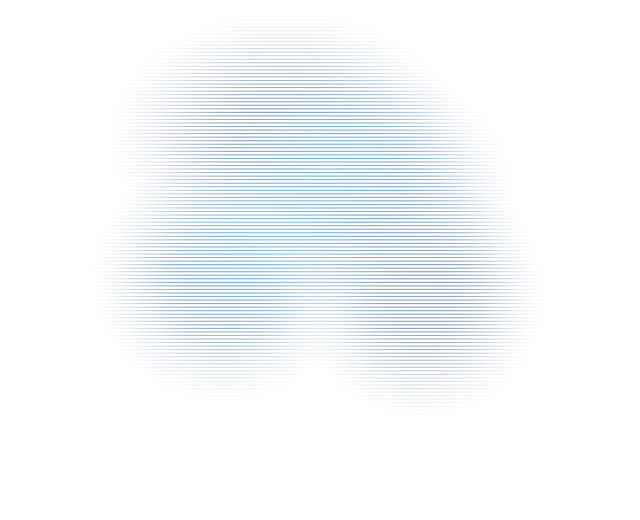
This background is drawn by a Shadertoy shader. Its source:

```glsl
// Fine horizontal blue lines fading through a soft cloud of overlapping blobs on white.

const vec3 PAPER = vec3(1.0);
const vec3 SLATE = vec3(0.33, 0.46, 0.61);
const vec3 STEEL = vec3(0.22, 0.48, 0.79);
const vec3 AZURE = vec3(0.15, 0.59, 1.00);

const float LINE_PERIOD = 0.00681;
const float LINE_WIDTH = 0.0017;
const float LINE_ANCHOR = 0.66133;
const float INK_STRENGTH = 0.86;
const float FILTER_PIXELS = 1.15;

// Soft ellipse: 1 in the core, 0 at the given radii
float softBlob(vec2 p, vec2 center, vec2 radii) {
    return smoothstep(1.0, 0.2, length((p - center) / radii));
}

// Smooth union of two opacities
float screen(float a, float b) {
    return 1.0 - (1.0 - a) * (1.0 - b);
}

// Gaussian glow around a segment
float segmentGlow(vec2 p, vec2 a, vec2 b, float radius) {
    vec2 ab = b - a;
    float t = clamp(dot(p - a, ab) / dot(ab, ab), 0.0, 1.0);
    float d = length(p - a - ab * t) / radius;
    return exp(-d * d);
}

// Share of a filter window of the given height covered by repeated lines
float lineCoverage(float y, float window) {
    float d = mod(y - LINE_ANCHOR + 0.5 * LINE_PERIOD, LINE_PERIOD) - 0.5 * LINE_PERIOD;
    float halfLine = 0.5 * LINE_WIDTH;
    float top = min(halfLine, d + 0.5 * window);
    float bottom = max(-halfLine, d - 0.5 * window);
    return clamp((top - bottom) / window, 0.0, 1.0);
}

// Cloud of one upper, one middle and two lower lobes
float cloudMask(vec2 p) {
    float upper = softBlob(p, vec2(0.445, 0.735), vec2(0.295, 0.262));
    float middle = softBlob(p, vec2(0.560, 0.630), vec2(0.262, 0.262));
    float left = softBlob(p, vec2(0.350, 0.465), vec2(0.222, 0.255));
    float right = softBlob(p, vec2(0.658, 0.435), vec2(0.208, 0.258));
    return screen(screen(upper, middle), screen(left, right));
}

// Slate rim, steel body and a diagonal azure heart
vec3 inkColor(vec2 p) {
    float body = segmentGlow(p, vec2(0.42, 0.48), vec2(0.62, 0.66), 0.20);
    float heart = segmentGlow(p, vec2(0.38, 0.50), vec2(0.53, 0.70), 0.105);
    vec3 ink = mix(SLATE, STEEL, body);
    return mix(ink, AZURE, heart);
}

void mainImage(out vec4 fragColor, in vec2 fragCoord) {
    vec2 p = fragCoord / iResolution.xy;
    float lines = lineCoverage(p.y, FILTER_PIXELS / iResolution.y);
    float ink = INK_STRENGTH * lines * cloudMask(p);
    fragColor = vec4(mix(PAPER, inkColor(p), ink), 1.0);
}
```
